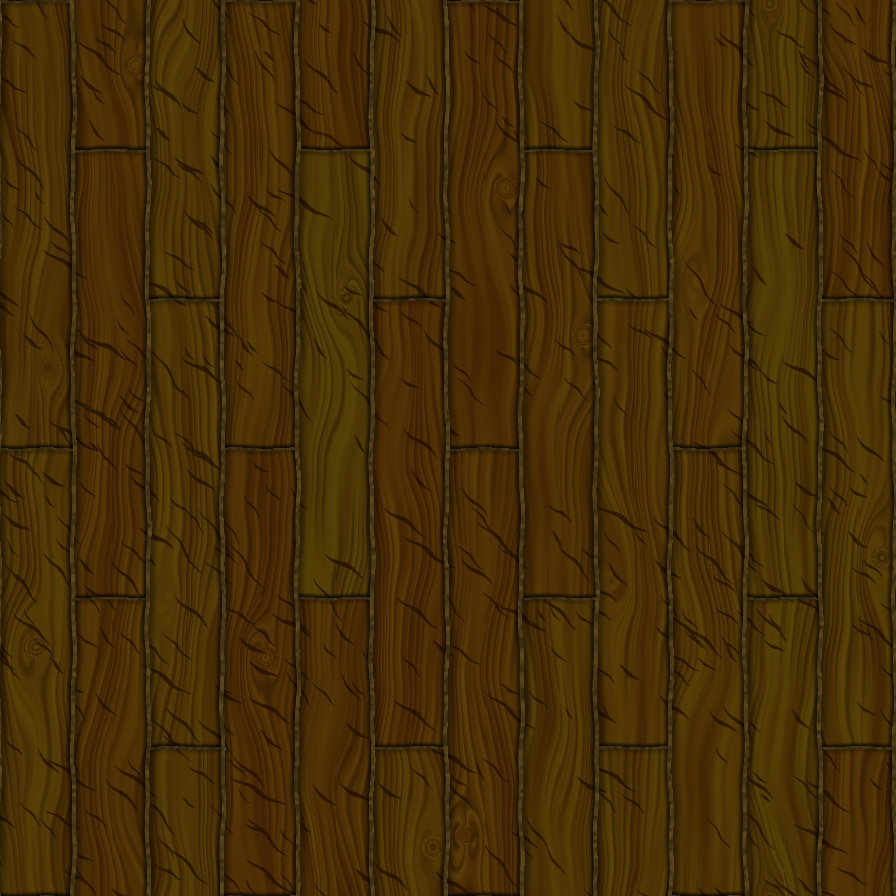
This texture is drawn by a WebGL 2 fragment shader. Its source:

```glsl
#version 300 es
precision highp float;
// Dark wooden floor: twelve columns of staggered planks, two plank lengths high.
// Grain is layered sines of a field that bends around knots; slanted scratches
// come from jittered cells, and tan filler strips separate the planks.
uniform vec2 u_resolution;
out vec4 outColor;

const float COLUMNS = 12.0;
const float ROWS = 2.0;
const float PLANK_LENGTH = COLUMNS / ROWS; // in plank widths
const float STRIP = 0.055;                 // filler width, in plank widths

const vec3 DARK = vec3(0.18, 0.105, 0.015);
const vec3 RED_BROWN = vec3(0.265, 0.15, 0.01);
const vec3 BROWN = vec3(0.305, 0.192, 0.018);
const vec3 OLIVE = vec3(0.345, 0.24, 0.02);
const vec3 HONEY = vec3(0.42, 0.30, 0.06);
const vec3 FILLER = vec3(0.34, 0.26, 0.10);
const vec3 SCRATCH = vec3(0.13, 0.055, 0.008);

float hash(vec2 p) {
  vec3 q = fract(p.xyx * 0.1031);
  q += dot(q, q.yzx + 33.33);
  return fract((q.x + q.y) * q.z);
}

vec2 hash2(vec2 p) {
  return vec2(hash(p + 3.7), hash(p + 41.3));
}

float noise(vec2 p) {
  vec2 cell = floor(p), f = fract(p);
  f = f * f * (3.0 - 2.0 * f);
  float low = mix(hash(cell), hash(cell + vec2(1, 0)), f.x);
  float high = mix(hash(cell + vec2(0, 1)), hash(cell + vec2(1, 1)), f.x);
  return mix(low, high, f.y);
}

// Field whose level lines are the wood fibres; p is in plank widths
float fibreField(vec2 p, vec2 seed) {
  float phase = 40.0 * hash(seed + 9.1);
  vec2 knot = mix(vec2(0.1, 0.8), vec2(0.85, PLANK_LENGTH - 0.8), hash2(seed));
  float hasKnot = step(0.5, hash(seed + 23.0));
  vec2 d = (p - knot) * vec2(1.0, 0.48);
  float r2 = dot(d, d);
  float field = p.x - hasKnot * d.x * 0.055 / (r2 + 0.02);
  field += 0.11 * sin(p.y * 1.1 + phase) + 0.045 * sin(p.y * 2.7 + p.x * 2.0 + phase);
  field += 0.30 * (noise(vec2(p.x * 2.2, p.y * 0.55) + phase) - 0.5);
  float core = hasKnot * (1.0 - smoothstep(0.07, 0.17, length(p - knot)));
  return mix(field, 1.3 * length(p - knot), core);
}

vec3 wood(vec2 p, vec2 seed) {
  float g = fibreField(p, seed);
  float phase = 30.0 * hash(seed + 5.0);
  float fibre = noise(vec2(g * 17.0 + phase, p.y * 0.7));
  float bands = 0.5 + 0.25 * sin(g * 9.0 + phase) + 0.2 * sin(g * 23.0 + phase * 1.7);
  float tone = 0.55 * bands + 0.45 * fibre;
  float tint = hash(seed + 13.0) - 0.5;
  vec3 color = mix(RED_BROWN, BROWN, smoothstep(0.15, 0.5, tone + 0.3 * tint));
  color = mix(color, OLIVE, smoothstep(0.45, 0.85, tone + 0.35 * tint));
  // Thin dark growth lines with a lit side
  float angle = g * 62.0 + 2.5 * sin(g * 11.0 + phase);
  float strength = smoothstep(0.25, 0.75, noise(vec2(g * 4.0 + phase, p.y * 0.5)));
  color = mix(color, DARK, 0.55 * strength * pow(0.5 + 0.5 * sin(angle), 4.0));
  color = mix(color, HONEY, 0.30 * strength * pow(0.5 + 0.5 * sin(angle + 2.0), 6.0));
  return color * mix(vec3(1.03, 0.96, 1.0), vec3(0.94, 1.03, 1.0), tint + 0.5);
}

// Tapered slanted cuts, at most one per jittered cell
float scratches(vec2 uv, float cells, float density, float pixel) {
  vec2 p = uv * cells;
  float aa = pixel * cells, mark = 0.0;
  for (int j = -1; j <= 1; j++)
  for (int i = -1; i <= 1; i++) {
    vec2 cell = floor(p) + vec2(i, j);
    vec2 rnd = hash2(cell + cells);
    float slant = -0.75 + 0.5 * (rnd.x - 0.5);
    vec2 dir = vec2(cos(slant), sin(slant));
    vec2 d = p - cell - hash2(cell + cells * 2.0);
    float along = dot(d, dir);
    float across = dot(d, vec2(-dir.y, dir.x)) + 0.035 * sin(along * 7.0 + rnd.y * 6.3);
    float taper = 1.0 - abs(along) / mix(0.25, 0.8, rnd.y);
    float halfWidth = 0.055 * taper * mix(0.5, 1.0, rnd.x);
    float cluster = density * (0.3 + 1.4 * noise(cell * 0.33 + cells));
    float present = step(hash(cell + 71.0), cluster) * smoothstep(0.0, 0.2, taper);
    mark = max(mark, present * (1.0 - smoothstep(halfWidth - aa * 0.5, halfWidth + aa, abs(across))));
  }
  return mark;
}

void main() {
  vec2 uv = gl_FragCoord.xy / u_resolution;
  float pixel = 1.0 / u_resolution.y;
  // Staggered layout with slightly wavy joints
  float seam = floor(uv.x * COLUMNS + 0.5);
  float wave = 0.014 * sin(uv.y * 31.0 + seam * 2.4) + 0.008 * sin(uv.y * 83.0 + seam);
  float x = uv.x * COLUMNS - 0.01 + wave;
  float column = mod(floor(x), COLUMNS);
  float y = uv.y * ROWS + mod(column, 3.0) / 3.0 + 0.0015 * sin(uv.x * 90.0);
  vec2 p = vec2(fract(x), fract(y) * PLANK_LENGTH);
  vec2 seed = vec2(column, mod(floor(y), ROWS)) * 3.0 + 1.0;

  vec3 color = wood(p, seed);
  float cuts = max(scratches(uv, 21.0, 0.42, pixel), scratches(uv, 33.0, 0.25, pixel));
  color = mix(color, SCRATCH, 0.75 * cuts);

  // Rounded plank edges
  float right = 1.0 - STRIP - p.x;
  float top = PLANK_LENGTH - 0.035 - p.y;
  color *= mix(0.62, 1.0, smoothstep(0.0, 0.13, p.x));
  color *= mix(0.40, 1.0, smoothstep(0.0, 0.08, right));
  color *= mix(0.30, 1.0, smoothstep(0.0, 0.07, p.y));
  color *= mix(0.75, 1.0, smoothstep(0.0, 0.08, top));

  // Speckled filler in the joints
  float aa = pixel * COLUMNS;
  vec3 filler = FILLER * (0.6 + 0.5 * noise(uv * 230.0));
  color = mix(color, filler * 0.8, 1.0 - smoothstep(-aa * 0.5, aa * 0.5, top));
  color = mix(color, filler, 1.0 - smoothstep(-aa * 0.5, aa * 0.5, right));
  outColor = vec4(color, 1.0);
}
```
